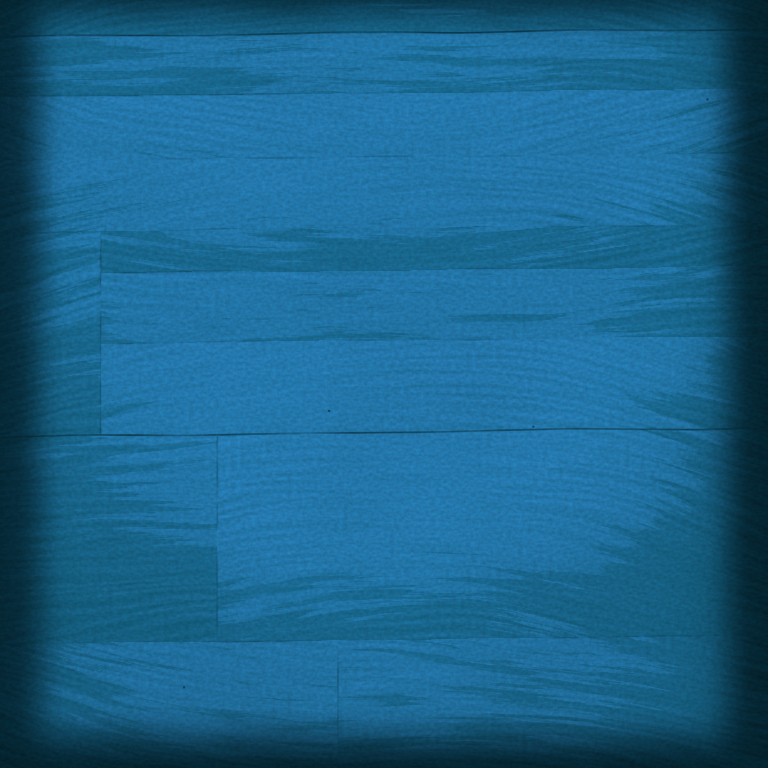
Write a Shadertoy shader that draws this texture.

```glsl
// Blue-stained horizontal wood planks with worn grain, thin seams and a dark soft border.
#define BLUE vec3(0.138, 0.468, 0.672)
#define TEAL vec3(0.088, 0.392, 0.535)
#define SHADE vec3(0.014, 0.135, 0.180)
#define SEAM_WIDTH 0.0008
#define SEAM_TILT 0.011
#define RING_FREQ 470.0
#define RING_STRENGTH 0.16
#define WEAVE_STRENGTH 0.115
#define WEAR 0.55
#define SPECKS 4

// Plank edges from the top, and the stain level of each plank
const float edges[10] = float[10](-0.1, 0.043, 0.121, 0.204, 0.297, 0.352, 0.443, 0.563, 0.833, 1.1);
const float stain[9] = float[9](0.30, 0.52, 0.92, 0.84, 0.38, 0.66, 0.94, 0.86, 0.48);

vec2 hash2(vec2 p) {
    vec3 a = fract(p.xyx * vec3(0.1031, 0.1030, 0.0973));
    a += dot(a, a.yzx + 33.33);
    return fract((a.xx + a.yz) * a.zy);
}

float cornerSlope(vec2 cell, vec2 offset) {
    float angle = 6.2832 * hash2(cell).x;
    return dot(vec2(cos(angle), sin(angle)), offset);
}

float gradientNoise(vec2 p) {
    vec2 i = floor(p), f = fract(p);
    vec2 u = f * f * f * (f * (f * 6.0 - 15.0) + 10.0);
    vec2 e = vec2(1, 0);
    return mix(mix(cornerSlope(i, f), cornerSlope(i + e, f - e), u.x),
               mix(cornerSlope(i + e.yx, f - e.yx), cornerSlope(i + 1.0, f - 1.0), u.x), u.y);
}

float fbm(vec2 p) {
    float sum = 0.0, amp = 1.0;
    for (int i = 0; i < 4; i++) {
        sum += amp * gradientNoise(p);
        p = p * 2.03 + 17.3;
        amp *= 0.55;
    }
    return sum;
}

// Antialiased thin line around a signed distance
float thinLine(float d, float px) {
    return 1.0 - smoothstep(SEAM_WIDTH - 0.5 * px, SEAM_WIDTH + px, abs(d));
}

// Bright inside, falling off towards all four sides
float borderLight(vec2 p) {
    p += 0.006 * vec2(gradientNoise(p * 9.0), gradientNoise(p * 9.0 + 40.0));
    vec2 side = vec2(p.x, 1.0 - p.x);
    vec2 steep = smoothstep(vec2(0.020), vec2(0.085), side);
    vec2 slow = smoothstep(vec2(-0.05, -0.02), vec2(0.11, 0.13), side);
    vec2 light = mix(slow, steep, 0.6);
    float top = smoothstep(-0.035, 0.060, p.y);
    return light.x * light.y * top * smoothstep(-0.01, 0.085, 1.0 - p.y);
}

void mainImage(out vec4 fragColor, in vec2 fragCoord) {
    vec2 p = fragCoord / iResolution.xy;
    p.y = 1.0 - p.y;
    float px = 1.0 / min(iResolution.x, iResolution.y);
    vec2 w = p;
    w.y += SEAM_TILT * (p.x - 0.5) + 0.003 * gradientNoise(vec2(p.x * 6.0, p.y * 8.0));

    // Find the plank; left of the first joint three rows merge into one
    int row = 0;
    for (int i = 1; i < 9; i++) row += w.y > edges[i] ? 1 : 0;
    float joint = row < 4 ? -1.0 : row < 7 ? 0.131 : row == 7 ? 0.283 : 0.440;
    bool leftPiece = p.x < joint;
    bool merged = leftPiece && row < 7;
    int first = merged ? 4 : row;
    int last = merged ? 7 : row + 1;
    float across = (w.y - edges[first]) / (edges[last] - edges[first]);
    float id = float(first) + (leftPiece ? 20.0 : 0.0);
    vec2 seed = hash2(vec2(id, 5.0));

    // Broken seams, with two deep gaps among faint ones
    float jointWear = smoothstep(-0.35, 0.35, gradientNoise(vec2(p.y * 22.0, 4.0)));
    float seam = 0.40 * jointWear * thinLine(p.x - joint, px);
    for (int i = 1; i < 9; i++) {
        if (merged && (i == 5 || i == 6)) continue;
        bool deep = i == 1 || i == 7;
        float wear = fbm(vec2(p.x * 9.0, float(i) * 9.7));
        float depth = deep ? 0.65 + 0.5 * wear : 0.30 * smoothstep(-0.25, 0.5, wear);
        seam = max(seam, depth * thinLine(w.y - edges[i], px));
    }

    // Curved growth rings and long fibres
    float x = p.x - 0.5;
    float bend = (seed.x - 0.5) * 0.9 * x * x;
    float drift = gradientNoise(vec2(p.x * 3.0, w.y * 9.0) + id * 7.1);
    float ringY = w.y + bend + 0.022 * drift;
    float rings = sin(ringY * RING_FREQ + 6.0 * gradientNoise(vec2(p.x * 6.0, ringY * 40.0)));
    rings = (rings * abs(rings) + 0.3 * rings) * smoothstep(-0.25, 0.5, drift + 0.6 * abs(x));
    float fibre = fbm(vec2(p.x * 10.0, ringY * 150.0) + id * 3.7);

    // Stain fades near the ends and along the lower edge of each plank
    float level = (leftPiece ? 0.56 : stain[row]) - 0.30 * (across - 0.4);
    float ends = smoothstep(0.20, 0.52, abs(x)) * (x > 0.0 ? 0.75 : 0.40);
    level -= ends * (0.5 + 0.5 * smoothstep(0.1, 0.6, p.y));
    if (row == 7) level -= 0.45 * smoothstep(0.50, 0.95, across + 1.8 * x * x);

    // Ragged teal streaks, broken up by the fibres
    vec2 grain = vec2(p.x * 4.5 + 0.25 * fibre, ringY * 55.0);
    float streaks = fbm(grain + id * 11.3);
    float ragged = smoothstep(0.36, 0.48, level + 0.50 * streaks + 0.16 * fibre);
    float tone = mix(level + 0.18 * streaks, ragged, WEAR);
    tone += RING_STRENGTH * rings + 0.22 * fibre;

    // Thin pale streaks along the grain
    float pale = 1.0 - smoothstep(0.0, 0.10, abs(fbm(vec2(p.x * 4.0, ringY * 28.0) + id * 5.3)));
    tone += 0.22 * pale * smoothstep(0.0, 0.4, gradientNoise(vec2(p.x * 5.0, w.y * 20.0) + 60.0));
    vec3 color = mix(TEAL, BLUE, clamp(tone, -0.35, 1.15));

    // Fine surface weave and slow unevenness
    float weave = gradientNoise(p * vec2(150.0, 240.0)) + 0.6 * gradientNoise(p * 310.0);
    color *= 1.0 + WEAVE_STRENGTH * weave + 0.04 * gradientNoise(p * 5.0);
    color *= 1.0 - 0.10 * smoothstep(0.35, 0.75, length(p - vec2(0.48, 0.38)));

    // Scattered pinholes
    float speck = 0.0;
    for (int i = 0; i < SPECKS; i++) {
        float d = length(p - hash2(vec2(float(i) + 2.0, 71.0)));
        speck = max(speck, 1.0 - smoothstep(0.0006, 0.0006 + 1.3 * px, d));
    }
    color = mix(color, SHADE, max(0.75 * seam, 0.6 * speck));

    // Dark border keeps a trace of the grain
    vec3 dark = SHADE * (1.0 + 0.20 * fibre + 0.15 * weave);
    color = mix(dark, color, borderLight(p));
    fragColor = vec4(clamp(color, 0.0, 1.0), 1.0);
}
```
